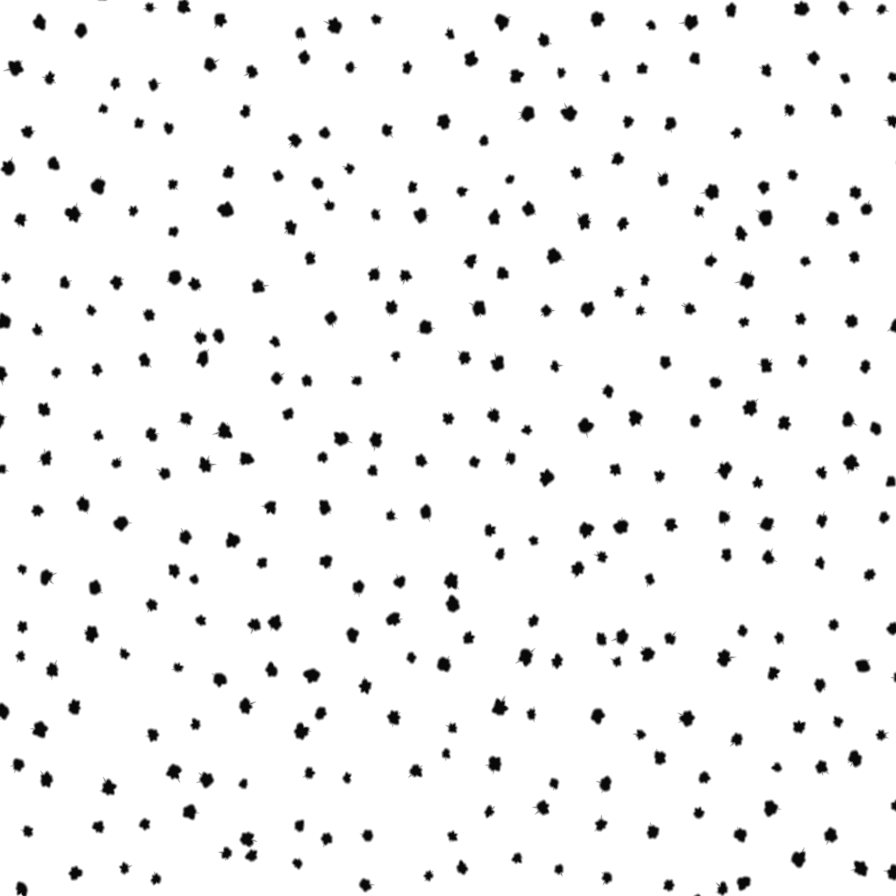
Write a Shadertoy shader that draws this pattern.

```glsl
// Scattered ink dabs on white paper: one ragged dot per jittered grid cell,
// with odd rows staggered. Each dot is a wobbling circle in polar form, and
// some of them carry a short tapering bristle mark.

const float CELLS = 18.0;        // dots across the canvas
const float JITTER = 0.74;       // range of the random shift, in cells
const float MIN_RADIUS = 0.0047; // in canvas units, like all lengths below
const float MAX_RADIUS = 0.0082;
const float SOFTNESS = 0.0024;   // half width of the blurred ink edge
const vec3 PAPER = vec3(1.0);
const vec3 INK = vec3(0.035);
const float TAU = 6.2831853;

float hash(vec2 p, float seed) {
    return fract(sin(dot(p, vec2(127.1, 311.7)) + seed * 74.7) * 43758.5453);
}

vec2 hash2(vec2 p, float seed) {
    return vec2(hash(p, seed), hash(p, seed + 1.0));
}

// Approximate distance to a circle with an uneven rim
float raggedDot(vec2 p, float radius, vec2 id) {
    float angle = atan(p.y, p.x);
    float wobble = 0.0;
    for (int i = 2; i < 8; i++) {
        float k = float(i);
        float phase = TAU * hash(id, k + 10.0);
        wobble += sin(k * angle + phase) * 0.19 / sqrt(k) * hash(id, k + 20.0);
    }
    return length(p) - radius * (1.0 + wobble);
}

// Distance to a line from the centre that thins out towards its tip
float bristle(vec2 p, vec2 tip, float width) {
    float t = clamp(dot(p, tip) / dot(tip, tip), 0.0, 1.0);
    return length(p - tip * t) - width * (1.0 - 1.4 * t);
}

// Distance to the dab of one cell, p measured from its centre
float inkDab(vec2 p, vec2 id) {
    float radius = mix(MIN_RADIUS, MAX_RADIUS, hash(id, 3.0));
    float d = raggedDot(p * vec2(1.06, 0.95), radius, id);
    for (int i = 0; i < 2; i++) {
        float seed = 40.0 + 3.0 * float(i);
        float angle = TAU * hash(id, seed);
        float reach = radius * mix(0.7, 1.75, hash(id, seed + 1.0));
        d = min(d, bristle(p, reach * vec2(cos(angle), sin(angle)), 0.002));
    }
    return d;
}

// Distance to the nearest dab in the surrounding cells
float dabField(vec2 uv) {
    vec2 home = floor(uv * CELLS);
    float d = 1.0;
    for (int y = -1; y <= 1; y++) {
        for (int x = -1; x <= 1; x++) {
            vec2 id = home + vec2(x, y);
            vec2 stagger = vec2(0.5 * mod(id.y, 2.0) - 0.25, 0.0);
            vec2 shift = (hash2(id, 1.0) - 0.5) * JITTER;
            vec2 centre = (id + 0.5 + stagger + shift) / CELLS;
            d = min(d, inkDab(uv - centre, id));
        }
    }
    return d;
}

void mainImage(out vec4 fragColor, in vec2 fragCoord) {
    float size = min(iResolution.x, iResolution.y);
    float edge = max(SOFTNESS, 0.7 / size);
    float d = dabField(fragCoord / size);
    float ink = 1.0 - smoothstep(-edge, edge, d);
    fragColor = vec4(mix(PAPER, INK, ink), 1.0);
}
```
